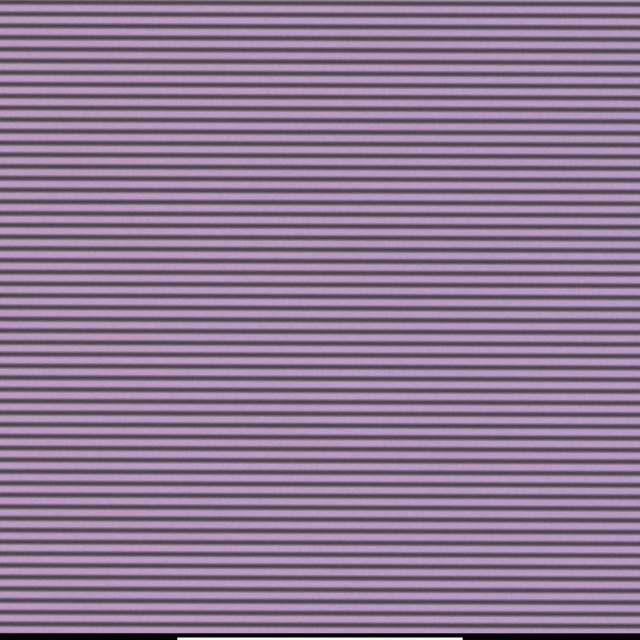
A WebGL 1 fragment shader for this pattern:

```glsl
precision highp float;
// Fine horizontal lilac slats divided by soft dark grooves, slightly tilted,
// with a pink-to-blue drift, faint grain and a black strip along the bottom.
// Each slat is a repeated distance profile; value noise adds the wear.

uniform vec2 u_resolution;

const float PERIOD = 0.01833;       // groove spacing, about 54.5 per canvas
const float TILT = 0.0033;          // drop of each groove from left to right
const float STRIP_HEIGHT = 0.0104;
const vec3 GROOVE = vec3(0.310, 0.272, 0.312);
const vec3 SHOULDER = vec3(0.695, 0.607, 0.712);
const vec3 LILAC = vec3(0.738, 0.602, 0.782);
const vec3 STRIP = vec3(0.01, 0.02, 0.02);
const vec3 HANDLE = vec3(0.94, 0.99, 0.94);

float hash(vec2 p) {
  vec3 q = fract(vec3(p.xyx) * 0.1031);
  q += dot(q, q.yzx + 33.33);
  return fract((q.x + q.y) * q.z);
}

float valueNoise(vec2 p) {
  vec2 cell = floor(p);
  vec2 t = fract(p);
  t = t * t * (3.0 - 2.0 * t);
  float low = mix(hash(cell), hash(cell + vec2(1.0, 0.0)), t.x);
  float high = mix(hash(cell + vec2(0.0, 1.0)), hash(cell + vec2(1.0)), t.x);
  return mix(low, high, t.y);
}

// Groove, greyish shoulder, then lilac crest; d is 0 in the groove, 0.5 on the crest
vec3 slatColour(float d, vec3 crest) {
  vec3 body = mix(GROOVE, SHOULDER, smoothstep(0.03, 0.36, d));
  return mix(body, crest, smoothstep(0.24, 0.42, d));
}

// Coverage of the interval from a to b, softened over one pixel
float span(float x, float a, float b, float pixel) {
  return clamp((x - a) / pixel + 0.5, 0.0, 1.0)
       * clamp((b - x) / pixel + 0.5, 0.0, 1.0);
}

void main() {
  vec2 uv = gl_FragCoord.xy / u_resolution;
  vec2 pixel = 1.0 / u_resolution;

  // Repeat the groove profile, with one groove through the centre
  float row = (uv.y - 0.5 + TILT * (uv.x - 0.5)) / PERIOD;
  float grooveDistance = abs(fract(row + 0.5) - 0.5);

  // Crest drifts from pink on the left to blue on the right
  vec3 crest = LILAC + vec3(-0.026, 0.002, 0.016) * (uv.x - 0.45);
  crest += vec3(0.004, -0.004, 0.010) * (0.5 - uv.y);
  vec3 colour = slatColour(grooveDistance, crest);

  // Small differences between slats, broad mottling and fine grain
  float slatShade = hash(vec2(floor(row), 7.0)) - 0.5;
  float mottle = valueNoise(uv * vec2(9.0, 14.0)) - 0.5;
  float grain = valueNoise(uv * vec2(230.0, 380.0)) - 0.5;
  colour *= 1.0 + 0.012 * slatShade + 0.015 * mottle + 0.03 * grain;
  colour.r += 0.012 * (valueNoise(uv * vec2(90.0, 160.0) + 50.0) - 0.5);

  // Bottom strip with a pale centred handle
  float strip = span(uv.y, -1.0, STRIP_HEIGHT, pixel.y);
  float handle = span(uv.y, -1.0, 0.0039, pixel.y)
               * span(uv.x, 0.277, 0.723, pixel.x);
  colour = mix(colour, STRIP, strip);
  colour = mix(colour, HANDLE, handle);

  gl_FragColor = vec4(colour, 1.0);
}
```
